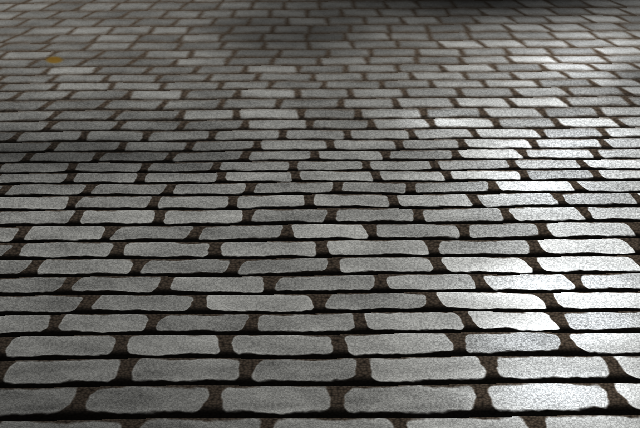
This texture is drawn by a WebGL 2 fragment shader. Its source:

```glsl
#version 300 es
precision highp float;
uniform vec2 u_resolution;
out vec4 outColor;

const vec3 SOIL = vec3(0.19, 0.165, 0.14);
const vec3 STONE = vec3(1.0, 1.0, 0.97);
const vec3 SHEEN = vec3(0.98, 1.0, 1.01);
const vec3 LEAF = vec3(0.46, 0.33, 0.08);
const float HORIZON = 1.305;
const float ROW_DENSITY = 19.53;
const float FAR_DEPTH = 0.705;
const float STONE_WIDTH = 0.2486;
const float ROW_STEP = 0.955;

// Stagger and relative stone length of the near courses
const float STAGGER[18] = float[18](
  0.19, 0.38, 0.18, 0.35, -0.04, 0.54, 0.17, 0.04, 0.60,
  0.17, -0.08, 0.17, 0.70, 0.60, 0.90, 0.13, 0.40, 0.80);
const float STRETCH[12] = float[12](
  1.01, 0.99, 0.95, 0.92, 1.09, 1.0, 1.03, 1.11, 0.97, 1.0, 0.99, 1.03);

float hash(vec2 p) {
  vec3 q = fract(vec3(p.xyx) * 0.1031);
  q += dot(q, q.yzx + 33.33);
  return fract((q.x + q.y) * q.z);
}

float cellular(vec2 p) {
  vec2 cell = floor(p);
  float nearest = 2.0;
  for (int y = -1; y <= 1; y++) {
    for (int x = -1; x <= 1; x++) {
      vec2 id = cell + vec2(x, y);
      vec2 site = id + vec2(hash(id), hash(id + 71.7));
      nearest = min(nearest, length(p - site));
    }
  }
  return nearest;
}

float layeredSines(vec2 p) {
  float sum = 0.0, amp = 0.5;
  for (int i = 0; i < 4; i++) {
    sum += amp * sin(p.x + 1.7 * sin(p.y)) * cos(p.y * 0.9 + p.x * 0.3);
    p = mat2(1.5, 1.1, -1.1, 1.5) * p + 2.3;
    amp *= 0.55;
  }
  return sum;
}

float blob(vec2 p, vec2 center, vec2 radius) {
  vec2 q = (p - center) / radius;
  return exp(-dot(q, q));
}

float roundBox(vec2 p, vec2 halfSize, float radius) {
  vec2 q = abs(p) - halfSize + radius;
  return length(max(q, 0.0)) + min(max(q.x, q.y), 0.0) - radius;
}

// Rows compress with distance, then settle to an even spacing
float rowCoord(float depth) {
  float n = ROW_DENSITY / max(depth, FAR_DEPTH);
  n += max(FAR_DEPTH - depth, 0.0) * ROW_DENSITY / (FAR_DEPTH * FAR_DEPTH);
  n += max(0.52 - depth, 0.0) * 12.0;
  float k = (n - 15.1) / ROW_STEP;
  return k + 0.06 - 0.22 * cos(0.53 * (min(k, 12.7) - 0.8));
}

float rowPhase(float row) {
  return row >= 0.0 && row < 18.0 ? STAGGER[int(row)] : hash(vec2(row + 40.0, 5.3));
}

float rowStretch(float row) {
  return row >= 0.0 && row < 12.0 ? STRETCH[int(row)] : 1.0;
}

float joint(float i, float row) {
  return i + 0.11 * (hash(vec2(i + 60.0, row + 90.0)) - 0.5);
}

float sheenAt(vec2 p) {
  float streak = 0.62 * blob(p, vec2(1.36, 0.4), vec2(0.31, 0.75));
  streak += 0.55 * blob(p, vec2(1.29, 0.08), vec2(0.18, 0.05));
  streak += 0.5 * blob(p, vec2(1.21, 0.2), vec2(0.15, 0.035));
  streak += 0.5 * blob(p, vec2(1.41, 0.245), vec2(0.13, 0.035));
  streak += 0.5 * blob(p, vec2(1.3, 0.335), vec2(0.22, 0.035));
  streak += 0.45 * blob(p, vec2(1.24, 0.56), vec2(0.16, 0.05));
  streak += 0.4 * blob(p, vec2(1.34, 0.67), vec2(0.2, 0.05));
  streak += 0.4 * blob(p, vec2(1.03, 0.72), vec2(0.1, 0.035));
  return streak + 0.35 * blob(p, vec2(1.36, 0.86), vec2(0.16, 0.06));
}

float shadeAt(vec2 p) {
  float shade = 1.0 - 0.82 * blob(p, vec2(1.15, 1.02), vec2(0.48, 0.075));
  shade *= 1.0 - 0.38 * blob(p, vec2(0.68, 0.92), vec2(0.18, 0.06));
  shade *= 1.0 - 0.4 * blob(p, vec2(0.1, 0.64), vec2(0.4, 0.06));
  shade *= 1.0 - 0.3 * blob(p, vec2(1.5, 0.81), vec2(0.08, 0.04));
  return shade * (1.0 - 0.25 * blob(p, vec2(0.0, 0.0), vec2(0.6, 0.3)));
}

void main() {
  vec2 p = gl_FragCoord.xy / u_resolution.y;
  p.x *= 1.5 * u_resolution.y / u_resolution.x;
  float depth = HORIZON - p.y;

  // Find the row, then the stone between its two joints
  float u = (p.x - 0.75) / (STONE_WIDTH * depth);
  float k = rowCoord(depth + 0.007 * (p.x - 0.75)) + 0.03 * sin(u * 2.1 + p.y * 9.0);
  float row = floor(k), v = fract(k), stretch = rowStretch(row);
  float s = (u - rowPhase(row)) / stretch;
  float i = floor(s);
  i += step(joint(i + 1.0, row), s) - step(s, joint(i, row));
  float left = joint(i, row), right = joint(i + 1.0, row);
  vec2 id = vec2(i + 60.0, row + 20.0);
  float tone = hash(id + 7.1), tilt = hash(id + 31.9);

  // Irregular skewed slab, softened away from the focal band
  float width = STONE_WIDTH * depth * stretch;
  float height = ROW_STEP * pow(max(depth, FAR_DEPTH), 2.0) / ROW_DENSITY;
  vec2 q = vec2((s - 0.5 * (left + right)) * width, (v - 0.57) * height);
  q.y += (tilt - 0.5) * 0.05 * q.x;
  q.x += (tone - 0.5) * 0.8 * q.y;
  float wobble = layeredSines(vec2(u * 9.0, k * 5.0)) * 0.09 * height;
  vec2 halfSize = vec2(0.5 * (right - left) - 0.06, 0.37 + 0.05 * tone) * vec2(width, height);
  float dist = roundBox(q, halfSize, 0.24 * height) + wobble;
  float far = smoothstep(0.55, 0.95, p.y);
  float blur = 0.8 / u_resolution.y + 0.006 * far + 0.002 * smoothstep(0.3, 0.0, p.y);
  float mask = smoothstep(blur, -blur, dist);

  // Grain and light on the slab
  float focus = 1.0 - 0.75 * far;
  float grain = cellular(p * vec2(130.0, 210.0)) - 0.5;
  float fleck = hash(floor(p * vec2(340.0, 400.0))) - 0.5;
  float sheen = sheenAt(p), shade = shadeAt(p);
  float light = 0.45 + 0.12 * (tone - 0.5) + 0.04 * blob(p, vec2(0.75, 0.45), vec2(0.4, 0.25));
  light += sheen * (0.34 + 0.4 * tilt);
  light += focus * (0.16 * fleck - 0.16 * grain) * (0.6 + sheen);
  light += 0.08 * layeredSines(p * vec2(20.0, 70.0));
  light += 0.05 * focus * smoothstep(-0.14 * height, 0.0, dist);
  vec3 stone = mix(STONE, SHEEN, clamp(sheen, 0.0, 1.0)) * light * shade;

  // Earth in the joints with a dark front edge
  float front = mix(0.12, 1.0, smoothstep(0.12, 0.45, v));
  vec3 earth = SOIL * mix(front, 1.55, far) * (1.0 - 0.9 * grain * focus);
  earth *= shade * (1.0 + 0.4 * sheen);
  vec3 color = mix(earth, stone, mask);

  // Fallen leaf
  color = mix(color, LEAF, 0.75 * smoothstep(0.2, 0.8, blob(p, vec2(0.127, 0.86), vec2(0.022, 0.009))));
  outColor = vec4(clamp(color, 0.0, 1.0), 1.0);
}
```
